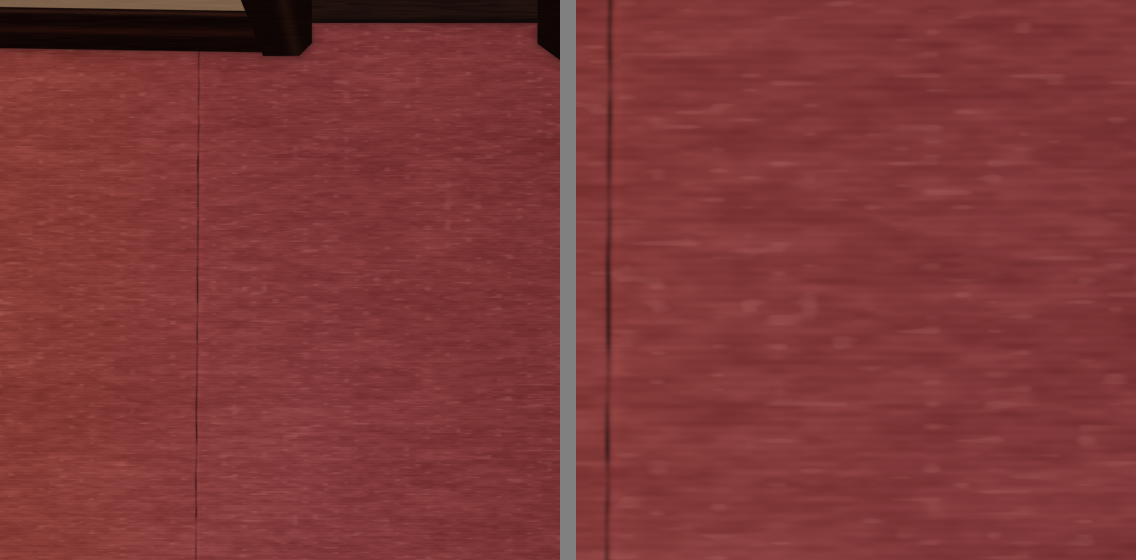
Left: the whole. Right: its middle third, enlarged.
Reproduce this texture procedurally as a Shadertoy shader.

```glsl
// Red ribbed carpet with a vertical seam, meeting dark wooden skirting and door posts.

float hash(vec2 p) {
    vec3 q = fract(vec3(p.xyx) * 0.1031);
    q += dot(q, q.yzx + 33.33);
    return fract((q.x + q.y) * q.z);
}

float noise(vec2 p) {
    vec2 cell = floor(p), f = fract(p);
    f = f * f * (3.0 - 2.0 * f);
    return mix(mix(hash(cell), hash(cell + vec2(1, 0)), f.x),
               mix(hash(cell + vec2(0, 1)), hash(cell + vec2(1, 1)), f.x), f.y);
}

float fbm(vec2 p) {
    float sum = 0.0, gain = 0.5;
    for (int i = 0; i < 4; i++) {
        sum += gain * (noise(p) - 0.5);
        p = p * 2.03 + 17.7;
        gain *= 0.5;
    }
    return sum;
}

// Coverage of a signed distance, negative inside
float cover(float d) {
    float soft = max(0.0015, 0.8 / iResolution.y);
    return 1.0 - smoothstep(-soft, soft, d);
}

vec3 carpet(vec2 uv) {
    vec2 p = uv + vec2(0.0, 0.002 * fbm(uv * vec2(7.0, 3.0)));

    // Woven rows and yarn streaks of several lengths
    float rib = sin(p.y * 190.0 * 6.2832);
    float yarn = noise(p * vec2(42.0, 200.0)) - 0.5;
    float fleck = noise(p * vec2(95.0, 330.0) + 40.0) - 0.5;
    float streak = fbm(p * vec2(9.0, 65.0) + 9.0);
    float blotch = fbm(uv * vec2(4.0, 7.0) + 3.0);
    float glint = smoothstep(0.74, 0.98, noise(p * vec2(55.0, 230.0) + 71.0));

    vec3 col = mix(vec3(0.525, 0.225, 0.205), vec3(0.495, 0.208, 0.212), smoothstep(0.0, 0.6, uv.x));
    col += vec3(0.025, 0.022, 0.026) * exp(-8.0 * dot(uv - vec2(0.45, 0.1), uv - vec2(0.45, 0.1)));
    col -= vec3(0.02, 0.012, 0.012) * smoothstep(0.75, 1.0, uv.x);
    float light = 0.012 * rib + 0.11 * yarn + 0.06 * fleck + 0.14 * streak + 0.1 * blotch;
    col *= 1.0 + light;
    col.gb *= 1.0 + 0.8 * light;
    col += glint * vec3(0.045, 0.05, 0.045);

    // Broken dark seam with a faint lighter lip
    float seamX = 0.349 + 0.007 * uv.y + 0.0015 * (noise(vec2(uv.y * 45.0, 2.0)) - 0.5);
    float d = uv.x - seamX;
    float wear = noise(vec2(uv.y * 60.0, 5.0)) * mix(1.0, 0.5, smoothstep(0.68, 0.85, uv.y));
    col *= 1.0 - (0.12 + 0.42 * wear) * exp(-d * d / 0.000003);
    col *= 1.0 + 0.04 * exp(-pow((d - 0.005) / 0.003, 2.0));
    return col;
}

void mainImage(out vec4 fragColor, in vec2 fragCoord) {
    vec2 uv = fragCoord / iResolution.xy;
    float x = uv.x, depth = 1.0 - uv.y;
    vec3 wood = vec3(0.075, 0.028, 0.02);
    float grain = noise(uv * vec2(25.0, 350.0)) - 0.5;

    // Signed distances of the woodwork
    float skirting = max(depth - 0.086 - 0.016 * x, x - 0.48);
    float recess = max(depth - 0.041, 0.55 - x);
    float post = max(max(0.43 + 0.4 * depth - x, x - 0.557),
                     max(depth - 0.1, (x + depth - 0.634) * 0.7));
    float rightPost = max(0.96 - x, depth - 0.078 - 0.73 * (x - 0.96));
    float edge = min(min(skirting, recess), min(post, rightPost));

    // Carpet with contact shadow along the wood
    vec3 col = carpet(uv) * (1.0 - 0.28 * exp(-max(edge, 0.0) / 0.008));

    // Skirting: pale wall panel, moulding highlights and dark grooves
    float level = depth - 0.016 * x;
    vec3 board = wood * (0.8 + 0.5 * grain);
    board += vec3(0.11, 0.06, 0.045) * exp(-pow((level - 0.019) / 0.004, 2.0));
    board += vec3(0.07, 0.025, 0.018) * exp(-pow((level - 0.052) / 0.007, 2.0));
    board = mix(board, vec3(0.49, 0.38, 0.29) * (1.0 + 0.06 * grain), cover(level - 0.0125));
    col = mix(col, board, cover(skirting));

    // Recessed threshold
    vec3 threshold = vec3(0.12, 0.065, 0.05) * (1.0 + 0.5 * grain);
    threshold *= 1.0 - 0.5 * smoothstep(0.025, 0.041, depth);
    col = mix(col, threshold, cover(recess));

    // Posts with a soft sheen on their faces
    float sheen = exp(-pow((x - 0.505 - 0.25 * depth) / 0.012, 2.0));
    vec3 postColor = wood * (0.75 + 0.3 * grain) + sheen * vec3(0.06, 0.03, 0.022);
    col = mix(col, postColor, cover(post));
    col = mix(col, wood * (0.8 + 0.3 * grain), cover(rightPost));

    fragColor = vec4(clamp(col, 0.0, 1.0), 1.0);
}
```
